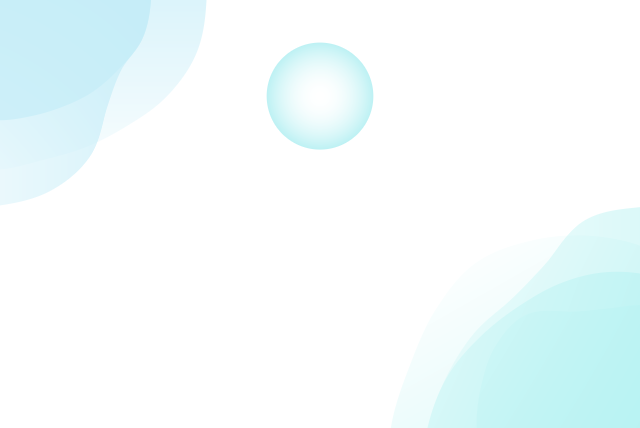
Write a Shadertoy shader that draws this background.

```glsl
// Soft translucent blobs in two opposite corners and a glowing disc on white.
// Each blob is a polar outline around its corner: seven radii, 15 degrees
// apart, joined by a cubic spline and filled with a linear opacity gradient.

const float ASPECT = 1.5;
const float STEP_ANGLE = 0.2617994; // 15 degrees

const vec3 WHITE = vec3(1.0);
const vec3 SKY   = vec3(0.76, 0.925, 0.97);
const vec3 AQUA  = vec3(0.69, 0.945, 0.945);
const vec3 RIM   = vec3(0.74, 0.945, 0.955);

// Radius at index i, continued in a straight line past both ends
float knot(float radii[7], int i) {
    if (i < 0) return 2.0 * radii[0] - radii[1];
    if (i > 6) return 2.0 * radii[6] - radii[5];
    return radii[i];
}

// Catmull-Rom radius of the outline at a given angle
float outline(float radii[7], float angle) {
    float s = clamp(angle / STEP_ANGLE, 0.0, 5.999);
    int i = int(s);
    float t = fract(s);
    float a = knot(radii, i - 1), b = knot(radii, i);
    float c = knot(radii, i + 1), d = knot(radii, i + 2);
    return b + 0.5 * t * (c - a + t * (2.0 * a - 5.0 * b + 4.0 * c - d
             + t * (3.0 * (b - c) + d - a)));
}

// Smooth coverage from a signed distance that is positive inside
float coverage(float inside, float pixel) {
    return clamp(inside / pixel + 0.5, 0.0, 1.0);
}

// Lay one blob over the base; q is measured inwards from its corner
vec3 blob(vec3 base, vec2 q, float radii[7], vec3 tint,
          float opacity, vec2 fade, float pixel) {
    float inside = outline(radii, atan(q.y, q.x)) - length(q);
    float alpha = clamp(opacity - dot(q, fade), 0.0, 1.0);
    return mix(base, tint, alpha * coverage(inside, pixel));
}

// Disc that is white in the middle and tinted towards its rim
vec3 glowDisc(vec3 base, vec2 p, vec2 center, float radius, vec3 rim, float pixel) {
    float d = length(p - center);
    float t = min(d / radius, 1.0);
    return mix(base, mix(WHITE, rim, t * t), coverage(radius - d, pixel));
}

void mainImage(out vec4 fragColor, in vec2 fragCoord) {
    vec2 p = fragCoord / iResolution.xy * vec2(ASPECT, 1.0);
    float pixel = ASPECT / iResolution.x;
    vec2 topLeft = vec2(p.x, 1.0 - p.y);
    vec2 bottomRight = vec2(ASPECT - p.x, p.y);
    vec3 color = WHITE;

    // Sky blobs: wide sweep, hanging lobe, inner cap
    color = blob(color, topLeft,
        float[7](0.484, 0.477, 0.451, 0.418, 0.398, 0.387, 0.396),
        SKY, 0.58, vec2(0.0, 1.2), pixel);
    color = blob(color, topLeft,
        float[7](0.354, 0.346, 0.328, 0.355, 0.422, 0.461, 0.480),
        SKY, 0.34, vec2(-1.0, 0.0), pixel);
    color = blob(color, topLeft,
        float[7](0.354, 0.346, 0.322, 0.305, 0.289, 0.281, 0.281),
        SKY, 0.62, vec2(0.2, 0.0), pixel);

    // Aqua blobs: wide sweep, wavy crest, round hill, inner core
    color = blob(color, bottomRight,
        float[7](0.584, 0.559, 0.553, 0.545, 0.506, 0.465, 0.426),
        AQUA, 0.42, vec2(0.34, 0.6), pixel);
    color = blob(color, bottomRight,
        float[7](0.498, 0.469, 0.447, 0.426, 0.443, 0.502, 0.516),
        AQUA, 0.45, vec2(0.6, 0.0), pixel);
    color = blob(color, bottomRight,
        float[7](0.498, 0.467, 0.430, 0.402, 0.387, 0.375, 0.361),
        AQUA, 0.45, vec2(0.4, 0.0), pixel);
    color = blob(color, bottomRight,
        float[7](0.383, 0.385, 0.389, 0.375, 0.314, 0.289, 0.287),
        AQUA, 0.40, vec2(0.4, 0.5), pixel);

    // Glowing disc near the top center
    color = glowDisc(color, p, vec2(0.75, 0.7755), 0.125, RIM, pixel);

    fragColor = vec4(color, 1.0);
}
```
